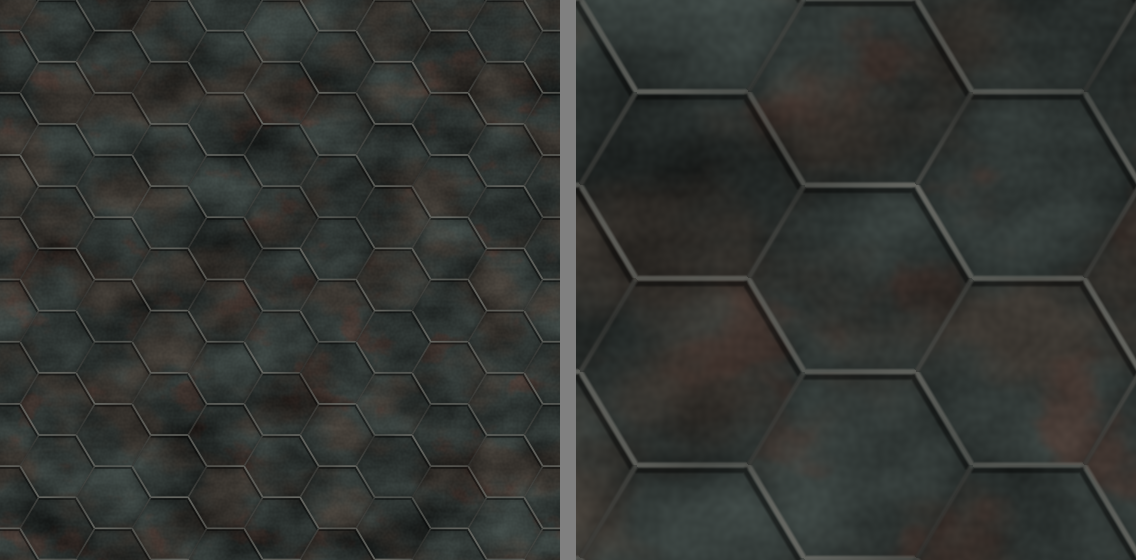
Left, the full canvas; right, a detail of the centre.
This pattern is drawn by a three.js fragment shader. Its source:

```glsl
// Dark slate hexagon tiles, ten columns by nine rows, with thin bevelled joints.
// A hexagonal lattice gives joints and tile shades; wrapped gradient noise
// adds smoky clouds, rusty patches, brushed streaks and fine grain.
varying vec2 vUv;

float hash(vec2 p) {
  vec3 q = fract(p.xyx * vec3(0.1031, 0.1030, 0.0973));
  q += dot(q, q.yzx + 33.33);
  return fract((q.x + q.y) * q.z);
}

// Dot product of a lattice point's random direction with the offset from it
float slope(vec2 cell, vec2 offset, vec2 period, float seed) {
  float angle = 6.2832 * hash(mod(cell, period) + seed);
  return dot(vec2(cos(angle), sin(angle)), offset);
}

// Gradient noise that repeats after a whole number of cells
float gradientNoise(vec2 p, vec2 period, float seed) {
  vec2 i = floor(p), f = fract(p);
  vec2 u = f * f * f * (f * (f * 6.0 - 15.0) + 10.0);
  vec2 e = vec2(1.0, 0.0);
  return mix(
    mix(slope(i, f, period, seed), slope(i + e, f - e, period, seed), u.x),
    mix(slope(i + e.yx, f - e.yx, period, seed), slope(i + 1.0, f - 1.0, period, seed), u.x),
    u.y);
}

float clouds(vec2 uv, vec2 frequency, float seed) {
  float sum = 0.0, gain = 1.0;
  for (int octave = 0; octave < 4; octave++) {
    sum += gain * gradientNoise(uv * frequency, frequency, seed);
    frequency *= 2.0;
    gain *= 0.5;
    seed += 17.0;
  }
  return sum;
}

// Centre of the nearest flat-topped hexagon of height one
vec2 hexCentre(vec2 p) {
  vec2 pitch = vec2(1.73205, 1.0);
  vec2 a = floor(p / pitch + 0.5) * pitch;
  vec2 b = (floor(p / pitch) + 0.5) * pitch;
  return distance(p, a) < distance(p, b) ? a : b;
}

// Distance from a point inside a hexagon to its border
float borderDistance(vec2 local) {
  vec2 a = abs(local);
  return 0.5 - max(a.y, dot(a, vec2(0.86603, 0.5)));
}

float joint(vec2 p) {
  return 1.0 - smoothstep(0.004, 0.023, borderDistance(p - hexCentre(p)));
}

void main() {
  vec2 p = (vUv - vec2(0.0026, 0.001)) * vec2(8.66025, 9.0);
  vec2 centre = hexCentre(p);
  vec2 local = p - centre;
  float border = borderDistance(local);
  vec2 id = mod(floor(centre / vec2(0.86603, 0.5) + 0.5), vec2(10.0, 18.0));
  float shade = hash(id + 5.0) - 0.5;

  // Clouds shift a little from tile to tile
  vec2 uv = vUv + 0.022 * vec2(shade, hash(id + 41.0) - 0.5);
  float smoke = clouds(uv, vec2(7.0, 10.0), 3.0);
  float warmth = clouds(uv, vec2(6.0, 9.0), 90.0);
  float rust = clouds(uv, vec2(10.0, 12.0), 170.0);
  float streaks = gradientNoise(vUv * vec2(9.0, 150.0), vec2(9.0, 150.0), 250.0);
  float grain = gradientNoise(vUv * 190.0, vec2(190.0), 310.0);

  // Stone tone and tint
  float tone = 0.196 + 0.125 * smoke + 0.022 * shade + 0.012 * streaks + 0.022 * grain;
  vec3 tint = mix(vec3(0.91, 1.05, 1.01), vec3(1.09, 1.01, 0.91),
                  smoothstep(-0.15, 0.4, warmth + 0.15 * shade));
  tint = mix(tint, vec3(1.26, 0.95, 0.84), 0.75 * smoothstep(0.22, 0.6, rust));
  vec3 color = max(tone, 0.09) * tint;
  color *= mix(0.87, 1.0, smoothstep(0.0, 0.11, border));

  // Joints catch the light by direction and cast a shadow down and left
  vec2 lightDir = vec2(0.5, 0.86603);
  vec2 side = sign(local) * vec2(0.86603, 0.5);
  vec2 normal = dot(local, side) > abs(local.y) ? side : vec2(0.0, 1.0);
  float facing = abs(dot(normal, lightDir));
  float wear = 0.85 + 0.5 * gradientNoise(vUv * 14.0, vec2(14.0), 400.0);
  color *= 1.0 - 0.42 * joint(p + 0.034 * lightDir);
  color = mix(color, vec3(0.40, 0.405, 0.385),
              joint(p) * wear * mix(0.5, 0.95, facing));

  gl_FragColor = vec4(color, 1.0);
}
```
